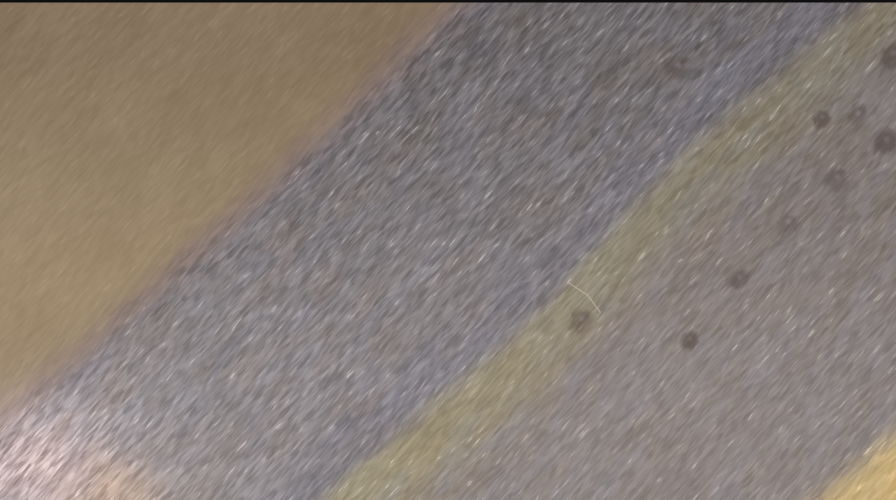
This texture is drawn by a WebGL 2 fragment shader. Its source:

```glsl
#version 300 es
precision highp float;
// Brushed metal sheet: a smooth gold corner, a grey brushed stripe, an olive band
// and a spotted brown-grey area, divided by diagonal edges. The grain is stretched
// cellular noise; the broad tone is layered sines; stains follow arched rows.

uniform vec2 u_resolution;
out vec4 outColor;

const vec3 GOLD_LIT = vec3(0.61, 0.535, 0.43);
const vec3 GOLD_DIM = vec3(0.52, 0.45, 0.365);
const vec3 GREY_LIT = vec3(0.58, 0.555, 0.56);
const vec3 GREY_DIM = vec3(0.435, 0.415, 0.42);
const vec3 OLIVE_LIT = vec3(0.62, 0.58, 0.485);
const vec3 OLIVE_DIM = vec3(0.51, 0.48, 0.43);
const vec3 BROWN_LIT = vec3(0.56, 0.525, 0.515);
const vec3 BROWN_DIM = vec3(0.49, 0.455, 0.44);
const vec3 FRINGE = vec3(0.51, 0.45, 0.47);
const vec3 BLUE_SHEEN = vec3(0.48, 0.465, 0.505);
const vec3 GLOW_PINK = vec3(0.84, 0.75, 0.75);
const vec3 GLOW_AMBER = vec3(0.84, 0.70, 0.58);
const vec3 CORNER_GOLD = vec3(0.78, 0.68, 0.49);
const vec3 STAIN = vec3(0.32, 0.27, 0.25);
const vec3 SCRATCH = vec3(0.74, 0.69, 0.62);
const vec2 GRAIN_DIR = vec2(0.66, 0.75);
const vec2 GRAIN_SCALE = vec2(34.0, 170.0);
const float GRAIN_GREY = 0.19;
const float GRAIN_GOLD = 0.05;
const float GLINT = 0.10;

vec2 hash2(vec2 c) {
  vec3 h = fract(c.xyx * vec3(0.1031, 0.1030, 0.0973));
  h += dot(h, h.yzx + 33.33);
  return fract((h.xx + h.yz) * h.zy);
}

// Smooth cellular noise: each scattered point spreads its own brightness.
float cellular(vec2 q) {
  vec2 cell = floor(q), f = q - cell;
  float sum = 0.0, weight = 0.0;
  for (int j = -1; j <= 1; j++) {
    for (int i = -1; i <= 1; i++) {
      vec2 g = vec2(i, j);
      vec2 d = g + hash2(cell + g + 200.0) - f;
      float w = exp(-7.0 * dot(d, d));
      sum += w * hash2(cell + g + 517.0).x;
      weight += w;
    }
  }
  return sum / weight - 0.5;
}

float clouds(vec2 p) {
  return (sin(5.0 * p.x + 2.0 * sin(4.0 * p.y)) + sin(9.0 * p.y - 6.0 * p.x + 1.0)
        + 0.6 * sin(17.0 * p.x + 13.0 * p.y)) / 2.6;
}

float segment(vec2 p, vec2 a, vec2 b) {
  vec2 pa = p - a, ba = b - a;
  return length(pa - ba * clamp(dot(pa, ba) / dot(ba, ba), 0.0, 1.0));
}

float glow(vec2 p, vec2 centre, vec2 falloff) {
  vec2 d = (p - centre) * falloff;
  return exp(-dot(d, d));
}

// Dark disc with a pale fleck inside.
vec3 stain(vec3 col, vec2 p, vec2 centre, float radius, float strength) {
  vec2 d = p - centre;
  float r = length(vec2(dot(d, GRAIN_DIR) * 0.8, d.x * 0.75 - d.y * 0.66));
  r += radius * 0.3 * cellular(p * 90.0);
  col = mix(col, STAIN, strength * smoothstep(radius * 1.25, radius * 0.5, r));
  float fleck = smoothstep(radius * 0.45, 0.0, length(d - radius * vec2(0.1, 0.25)));
  return mix(col, BLUE_SHEEN * 1.25, 0.55 * fleck * (1.0 - strength));
}

vec3 stainRow(vec3 col, vec2 p, vec2 a, vec2 b, float bulge, int count) {
  for (int i = 0; i < count; i++) {
    float t = float(i) / float(count - 1);
    float arch = sin(3.14159 * t);
    vec2 centre = mix(a, b, t) + vec2(0.0, bulge * arch);
    col = stain(col, p, centre, 0.017 + 0.008 * t, 0.55 - 0.2 * arch);
  }
  return col;
}

void main() {
  vec2 p = gl_FragCoord.xy / u_resolution.y;
  float pixel = 1.0 / u_resolution.y;
  vec2 q = vec2(dot(p, GRAIN_DIR), dot(p, vec2(GRAIN_DIR.y, -GRAIN_DIR.x)));
  float streak = cellular(q * GRAIN_SCALE);
  float fine = cellular(q * GRAIN_SCALE * 1.7 + 40.0);
  float patches = cellular(q * vec2(14.0, 32.0));
  float grain = 0.55 * streak + 0.45 * fine;

  // Signed heights from the diagonal edges, frayed by the grain
  float goldEdge = p.y - 0.147 - 0.91 * p.x + 0.02 * sin(3.4 * p.x) + 0.02 * patches + 0.02 * streak;
  float bandEdge = 0.96 * (p.x - 0.666) - p.y + 0.018 * sin(9.0 * p.x - 4.6) + 0.03 * patches;
  float cornerEdge = 0.86 * (p.x - 1.636) - p.y + 0.02 * streak;
  float gold = smoothstep(-0.035, 0.035, goldEdge);
  float band = smoothstep(-0.03, 0.035, bandEdge);

  // Base tones
  vec3 col = mix(GREY_LIT, GREY_DIM, smoothstep(0.0, 1.0, p.y));
  col = mix(col, BLUE_SHEEN, 0.35 * exp(-pow((bandEdge + 0.06) / 0.07, 2.0)));
  vec3 olive = mix(OLIVE_LIT, OLIVE_DIM, smoothstep(0.0, 0.9, p.y));
  vec3 brown = mix(BROWN_LIT, BROWN_DIM, smoothstep(0.0, 0.9, p.y));
  vec3 right = mix(olive, brown, smoothstep(0.05, 0.24, bandEdge));
  col = mix(col, right, band);
  col = mix(col, mix(GOLD_LIT, GOLD_DIM, smoothstep(0.4, 1.0, p.y)), gold);
  col = mix(col, FRINGE, 0.5 * exp(-pow((goldEdge - 0.01) / 0.04, 2.0)));
  col += 0.012 * clouds(p) + 0.02 * patches;

  // Glows at the lower corners
  float pink = glow(p, vec2(0.07, 0.06), vec2(5.5, 7.0));
  float amber = glow(p, vec2(0.23, 0.01), vec2(10.0, 15.0));
  col = mix(col, GLOW_PINK, 0.75 * pink);
  col = mix(col, GLOW_AMBER, 0.5 * amber);
  col = mix(col, CORNER_GOLD, smoothstep(-0.045, 0.045, cornerEdge));

  // Brushed grain and small glints
  float amount = mix(GRAIN_GREY, GRAIN_GOLD, gold) * (1.0 - 0.3 * band) * (1.0 + pink);
  col += amount * grain * vec3(1.0, 0.98, 1.0);
  col += 0.018 * (1.0 - gold) * patches * vec3(-0.8, 0.0, 1.2);
  col += GLINT * (1.0 - 0.8 * gold) * smoothstep(0.32, 0.5, fine) * smoothstep(0.0, 0.4, streak);

  // Stains and scratches
  col = stainRow(col, p, vec2(1.379, 0.318), vec2(1.771, 0.715), 0.035, 5);
  col = stainRow(col, p, vec2(1.643, 0.762), vec2(1.785, 0.888), -0.056, 3);
  col = stain(col, p, vec2(1.161, 0.357), 0.023, 0.4);
  col = stain(col, p, vec2(1.355, 0.864), 0.022, 0.35);
  float cut = segment(p, vec2(1.136, 0.435), vec2(1.175, 0.41));
  cut = min(cut, segment(p, vec2(1.175, 0.41), vec2(1.2, 0.376)));
  cut = min(cut, segment(p, vec2(1.358, 0.477), vec2(1.364, 0.481)));
  cut = min(cut, segment(p, vec2(0.753, 0.733), vec2(0.757, 0.737)));
  col = mix(col, SCRATCH, 0.7 * smoothstep(0.001 + pixel, 0.0, cut));

  // Dark rim along the top
  col = mix(col, vec3(0.06), smoothstep(0.995 - pixel, 0.995 + pixel, p.y));
  outColor = vec4(clamp(col, 0.0, 1.0), 1.0);
}
```
